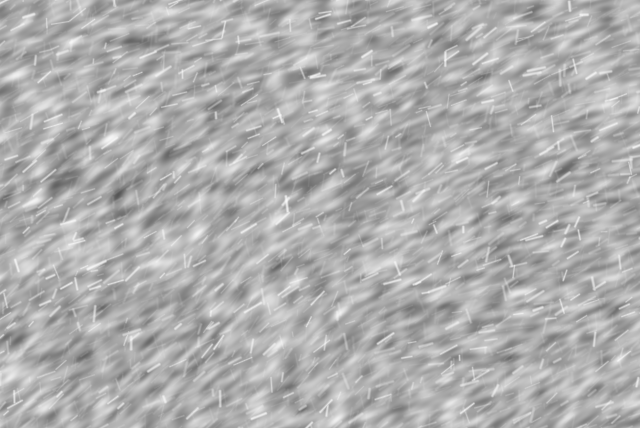
This texture is drawn by a Shadertoy shader. Its source:

```glsl
// Windswept grey fur: soft slanted streaks, pale clouds and scattered bright slivers.
#define BASE_GREY 0.665
#define FUR_GAIN 0.80
#define FUR_LENGTH 0.075
#define FUR_SCALE 58.0
#define CLOUD_GAIN 0.12
#define SLIVER_CELL 0.045
#define SLIVER_GLOW 0.68
#define UPRIGHT_SHARE 0.24
#define EDGE_SOFTNESS 0.0028

const int FUR_STEPS = 17;
const int SLIVER_LAYERS = 5;

vec3 hash3(vec2 p) {
    vec3 q = fract(p.xyx * vec3(0.1031, 0.1030, 0.0973));
    q += dot(q, q.yxz + 33.33);
    return fract((q.xxy + q.yzz) * q.zyx);
}

vec2 gradient(vec2 cell) {
    float a = 6.2832 * hash3(cell + 71.0).x;
    return vec2(cos(a), sin(a));
}

float gradientNoise(vec2 p) {
    vec2 i = floor(p), f = p - i;
    vec2 u = f * f * f * (f * (f * 6.0 - 15.0) + 10.0);
    vec2 e = vec2(1.0, 0.0);
    float low = mix(dot(gradient(i), f), dot(gradient(i + e), f - e), u.x);
    float high = mix(dot(gradient(i + e.yx), f - e.yx),
                     dot(gradient(i + e.xx), f - e.xx), u.x);
    return mix(low, high, u.y);
}

// Wind direction: steeper at lower left, flatter at upper right
float flowAngle(vec2 p) {
    return 0.66 - 0.13 * p.x - 0.12 * p.y + 0.4 * gradientNoise(p * 2.7 + 5.0);
}

// Noise averaged along the wind, in a fine and a coarse octave
float furStreaks(vec2 p) {
    float angle = flowAngle(p);
    vec2 dir = vec2(cos(angle), sin(angle));
    float sum = 0.0, total = 0.0;
    for (int i = 0; i < FUR_STEPS; i++) {
        float t = (float(i) + 0.5) / float(FUR_STEPS) - 0.5;
        float weight = 0.5 + 0.5 * cos(6.2832 * t);
        vec2 q = (p + dir * t * FUR_LENGTH) * FUR_SCALE;
        sum += weight * (0.55 * gradientNoise(q) + 0.45 * gradientNoise(q * 0.47 + 19.0));
        total += weight;
    }
    return sum / total;
}

// Pale and dark patches, stretched upright
float clouds(vec2 p) {
    return gradientNoise(p * vec2(9.0, 6.0) + 31.0)
         + 0.8 * gradientNoise(p * vec2(27.0, 11.0) + 8.0);
}

float segmentDistance(vec2 p, vec2 halfSegment) {
    float t = clamp(dot(p, halfSegment) / dot(halfSegment, halfSegment), -1.0, 1.0);
    return length(p - t * halfSegment);
}

// One jittered grid of slivers; most follow the wind, some stand upright
float slivers(vec2 p, float layer) {
    vec2 shift = layer * vec2(0.377, 0.213);
    vec2 home = floor((p + shift) / SLIVER_CELL);
    float cover = 0.0;
    for (int y = -1; y <= 1; y++)
    for (int x = -1; x <= 1; x++) {
        vec2 cell = home + vec2(x, y);
        vec3 place = hash3(cell + 57.0 * layer + 11.0);
        vec3 shape = hash3(cell + 83.0 * layer + 240.0);
        vec2 centre = (cell + place.xy) * SLIVER_CELL - shift;
        float upright = step(place.z, UPRIGHT_SHARE);
        float spread = shape.x - 0.5;
        float angle = mix(flowAngle(centre) + 0.6 * spread, 1.52 + 0.9 * spread, upright);
        float halfLength = mix(0.006, 0.023, shape.y) * mix(1.0, 0.8, upright);
        float halfWidth = mix(0.0008, 0.0030, fract(shape.y * 7.3));
        float d = segmentDistance(p - centre, halfLength * vec2(cos(angle), sin(angle)));
        float mask = 1.0 - smoothstep(-EDGE_SOFTNESS, EDGE_SOFTNESS, d - halfWidth);
        float glow = 0.10 + SLIVER_GLOW * pow(shape.z, 6.0);
        cover = max(cover, mask * glow);
    }
    return cover;
}

void mainImage(out vec4 fragColor, in vec2 fragCoord) {
    vec2 uv = fragCoord / iResolution.y;
    float grey = BASE_GREY + FUR_GAIN * furStreaks(uv) + CLOUD_GAIN * clouds(uv);
    for (int i = 0; i < SLIVER_LAYERS; i++) {
        grey = mix(grey, 1.0, slivers(uv, float(i)));
    }
    fragColor = vec4(vec3(clamp(grey, 0.0, 1.0)), 1.0);
}
```
